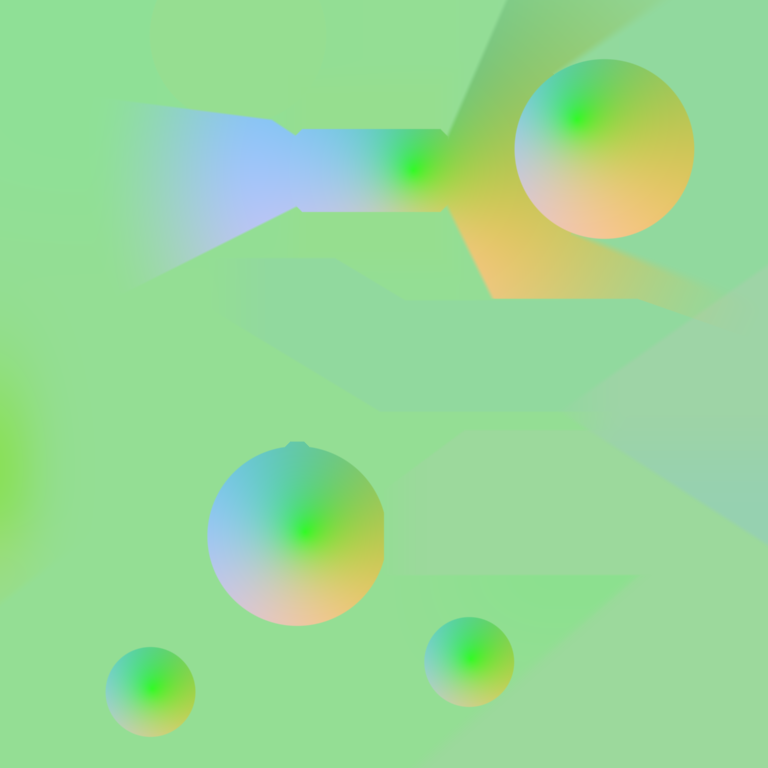
Give the GLSL for this texture map, as a Shadertoy shader.

```glsl
#define EDGE 0.0013
#define LIGHT vec2(0.538, 0.778)
#define BALL vec2(0.787, 0.806)
#define BALL_RADIUS 0.117
#define SMALL_RADIUS 0.0585
#define CORE_SIZE 0.042
#define MEADOW vec3(0.58, 0.87, 0.58)
#define TEAL vec3(0.57, 0.85, 0.62)
#define SAGE vec3(0.61, 0.85, 0.61)
#define LIME vec3(0.54, 0.88, 0.35)

// Direction colour wheel: green core, hue of the rim set by angle
vec3 wheel(vec2 v, float core) {
    float r = length(v);
    vec2 d = v / max(r, 1e-4);
    vec3 rim = vec3(0.69 + 0.06 * d.x - 0.28 * d.y, 0.77, 0.66 - 0.32 * d.x);
    return mix(vec3(0.2, 0.98, 0.15), rim, 1.0 - exp(-r / core));
}

float fill(float dist, float soft) {
    return smoothstep(-soft, soft, dist);
}

// Signed distance from a line, positive on the left of a to b
float side(vec2 p, vec2 a, vec2 b) {
    vec2 e = b - a, q = p - a;
    return (e.x * q.y - e.y * q.x) / length(e);
}

float disc(vec2 p, vec2 center, float radius) {
    return fill(radius - length(p - center), EDGE);
}

// Pale flat regions and the lime glow at the left
vec3 background(vec2 p) {
    vec3 c = mix(MEADOW, vec3(0.56, 0.88, 0.59),
                 smoothstep(0.6, 0.85, p.y) * smoothstep(0.45, 0.0, abs(p.x - 0.1)));
    c = mix(c, TEAL, smoothstep(0.55, 0.85, p.x) * smoothstep(0.45, 0.6, p.y));
    c = mix(c, vec3(0.59, 0.87, 0.57), disc(p, vec2(0.31, 0.954), 0.115));

    // Pale halo above and below the corridor
    vec2 halo = abs(p - vec2(0.482, 0.776)) - vec2(0.1, 0.12);
    c = mix(c, vec3(0.59, 0.87, 0.56), fill(-max(halo.x, halo.y), 0.03));

    // Stepped teal band
    float top = max(0.609, min(0.664, 0.664 - 0.6 * (p.x - 0.436)));
    float band = min(top - p.y, p.y - 0.464);
    band = min(band, side(p, vec2(0.27, 0.6), vec2(0.495, 0.464)));
    c = mix(c, TEAL, fill(band, 0.002) * smoothstep(0.26, 0.36, p.x));

    // Sage slab, its bright underside and the lower right corner
    float slab = min(side(p, vec2(0.605, 0.44), vec2(0.5, 0.362)), p.y - 0.251);
    slab = min(slab, min(0.44 - p.y, p.x - 0.5));
    c = mix(c, SAGE, fill(slab, 0.002) * smoothstep(0.48, 0.56, p.x));
    float corner = side(p, vec2(0.592, 0.043), vec2(0.833, 0.251));
    float under = min(0.251 - p.y, corner);
    c = mix(c, vec3(0.55, 0.88, 0.56),
            fill(under, 0.002) * smoothstep(0.08, 0.25, p.y) * smoothstep(0.48, 0.72, p.x));
    c = mix(c, SAGE, fill(min(-corner, 0.3 - p.y), 0.012));

    // Grey wedge opening to the right
    float wedge = min(side(p, vec2(1.0, 0.655), vec2(0.729, 0.464)),
                      side(p, vec2(0.729, 0.464), vec2(1.0, 0.29)));
    vec3 wedgeColor = mix(vec3(0.59, 0.82, 0.69), vec3(0.62, 0.83, 0.65),
                          smoothstep(0.34, 0.48, p.y));
    c = mix(c, wedgeColor, fill(wedge, 0.004) * smoothstep(0.7, 0.82, p.x));

    // Lime glow, cut off by a slanted lower edge
    float glow = exp(-dot((p - vec2(-0.01, 0.39)) / vec2(0.06, 0.13),
                          (p - vec2(-0.01, 0.39)) / vec2(0.06, 0.13)));
    glow *= fill(side(p, vec2(0.02, 0.229), vec2(0.11, 0.297)), 0.006);
    vec3 glowColor = mix(vec3(0.65, 0.86, 0.38), LIME, smoothstep(0.22, 0.36, p.y));
    return mix(c, glowColor, glow);
}

// Light leaving both ends of the corridor, shadowed by the large ball
vec3 beams(vec3 c, vec2 p) {
    vec2 v = p - LIGHT, toBall = BALL - LIGHT;
    float dist = length(v), range = length(toBall);
    vec3 hue = wheel(v, CORE_SIZE);

    float west = min(side(p, vec2(0.354, 0.844), vec2(0.137, 0.872)),
                     side(p, vec2(0.143, 0.609), vec2(0.384, 0.73)));
    west = min(west, side(p, vec2(0.384, 0.824), vec2(0.354, 0.844)));
    west = min(west, 0.386 - p.x);
    c = mix(c, hue, fill(west, 0.002) * (1.0 - smoothstep(0.2, 0.43, dist)));

    float east = min(side(p, vec2(0.654, 0.987), vec2(0.583, 0.823)),
                     side(p, vec2(0.583, 0.73), vec2(0.641, 0.612)));
    float ground = 0.611 - 0.35 * max(p.x - 0.83, 0.0);
    float lit = fill(east, 0.004) * fill(p.y - ground, EDGE);
    float coneCos = sqrt(1.0 - pow(BALL_RADIUS / range, 2.0));
    float facing = dot(v, toBall) / max(dist * range, 1e-4);
    float shadow = smoothstep(-0.012, 0.012, facing - coneCos) * step(range * coneCos, dist);
    c = mix(c, hue, lit * (1.0 - shadow) * (1.0 - smoothstep(0.12, 0.5, dist)));

    // Corridor with chamfered corners
    vec2 q = abs(p - vec2(0.4835, 0.778)) - vec2(0.1, 0.054);
    float room = max(max(q.x, q.y), (q.x + q.y + 0.01) * 0.707);
    return mix(c, hue, fill(-room, EDGE));
}

void mainImage(out vec4 fragColor, in vec2 fragCoord) {
    vec2 p = fragCoord / iResolution.xy;
    vec3 c = beams(background(p), p);

    c = mix(c, wheel(p - vec2(0.751, 0.844), CORE_SIZE), disc(p, BALL, BALL_RADIUS));

    // Middle ball: flat on the right, small tab on top
    vec2 mid = p - vec2(0.387, 0.302);
    float tab = min(0.123 - mid.y, 0.017 - abs(mid.x) - max(mid.y - 0.115, 0.0));
    float ball = max(BALL_RADIUS - length(mid), min(tab, mid.y - 0.1));
    ball = min(ball, 0.5 - p.x);
    c = mix(c, wheel(p - vec2(0.397, 0.307), CORE_SIZE), fill(ball, EDGE));

    // Two small balls
    for (int i = 0; i < 2; i++) {
        vec2 center = mix(vec2(0.196, 0.099), vec2(0.611, 0.138), float(i));
        vec2 focus = center + vec2(0.002, 0.004);
        c = mix(c, wheel(p - focus, CORE_SIZE), disc(p, center, SMALL_RADIUS));
    }
    fragColor = vec4(c, 1.0);
}
```
